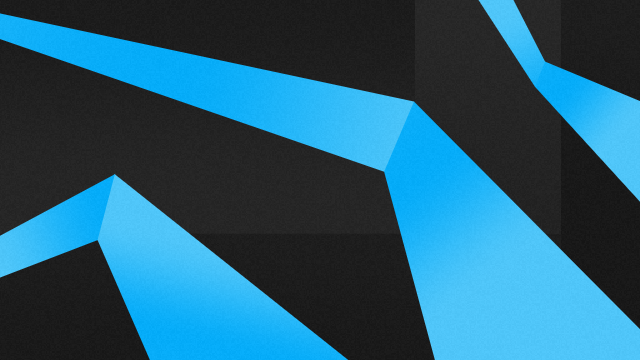
A WebGL 2 fragment shader for this background:

```glsl
#version 300 es
precision highp float;

uniform vec2 u_resolution;
out vec4 fragColor;

float hash(vec2 cell) {
    vec3 q = fract(vec3(cell.xyx) * 0.1031);
    q += dot(q, q.yzx + 33.33);
    return fract((q.x + q.y) * q.z);
}

// Signed distance to the line a-b, negative on its right side
float side(vec2 p, vec2 a, vec2 b) {
    vec2 dir = normalize(b - a);
    return dot(p - a, vec2(-dir.y, dir.x));
}

// Clockwise quad shaded from deep to light blue, premultiplied by coverage
vec4 facet(vec2 p, vec2 a, vec2 b, vec2 c, vec2 d, vec2 deepAt, vec2 lightAt) {
    float dist = max(max(side(p, a, b), side(p, b, c)),
                     max(side(p, c, d), side(p, d, a)));
    float cover = clamp(0.5 - dist * u_resolution.y, 0.0, 1.0);
    vec2 axis = lightAt - deepAt;
    float t = dot(p - deepAt, axis) / dot(axis, axis);
    float shade = smoothstep(0.0, 1.0, max(t, -0.45 * t));
    vec3 blue = mix(vec3(0.02, 0.675, 0.975), vec3(0.31, 0.775, 0.975), shade);
    return vec4(blue, 1.0) * cover;
}

// Dark panels, each with its own soft vertical gradient
float panels(vec2 p) {
    float px = 0.5 / u_resolution.y;
    float upperLeft = mix(0.148, 0.108, smoothstep(0.45, 1.0, p.y));
    float lower = mix(0.1, 0.115, smoothstep(0.0, 0.35, p.y));
    float middle = mix(0.137, 0.155, smoothstep(0.4, 1.0, p.y));
    float right = mix(0.095, 0.115, smoothstep(0.4, 1.0, p.y));
    float tone = mix(lower, upperLeft, smoothstep(-px, px, p.y - 0.351));
    tone = mix(tone, middle, smoothstep(-px, px, p.x - 1.153) * step(0.351, p.y));
    return mix(tone, right, smoothstep(-px, px, p.x - 1.558));
}

void main() {
    vec2 p = gl_FragCoord.xy / u_resolution.y;

    // Long ribbon across the centre
    vec2 top = vec2(1.150, 0.718), bottom = vec2(1.067, 0.523);
    vec4 ink = facet(p, vec2(-0.1, 0.984), top, bottom, vec2(-0.1, 0.926),
                     vec2(0.5, 0.85), vec2(1.25, 0.62));
    ink += facet(p, top, vec2(1.962, -0.1), vec2(1.235, -0.1), bottom,
                 vec2(1.13, 0.5), vec2(1.36, 0.22));

    // Lower left ribbon
    top = vec2(0.319, 0.516);
    bottom = vec2(0.271, 0.333);
    ink += facet(p, vec2(-0.1, 0.2915), top, bottom, vec2(-0.1, 0.1905),
                 vec2(0.3, 0.42), vec2(-0.03, 0.3));
    ink += facet(p, top, vec2(1.093, -0.1), vec2(0.46, -0.1), bottom,
                 vec2(0.45, 0.07), vec2(0.52, 0.34));

    // Upper right ribbon
    top = vec2(1.514, 0.829);
    bottom = vec2(1.486, 0.759);
    ink += facet(p, vec2(1.264, 1.1), vec2(1.375, 1.1), top, bottom,
                 vec2(1.53, 0.68), vec2(1.4, 0.97));
    ink += facet(p, top, vec2(1.877, 0.678), vec2(1.877, 0.331), bottom,
                 vec2(1.56, 0.75), vec2(1.72, 0.62));

    vec3 color = vec3(panels(p)) * (1.0 - min(ink.a, 1.0)) + ink.rgb;

    // Fine paper grain
    color += (hash(floor(p * 288.0)) - 0.5) * 0.025;
    fragColor = vec4(color, 1.0);
}
```
